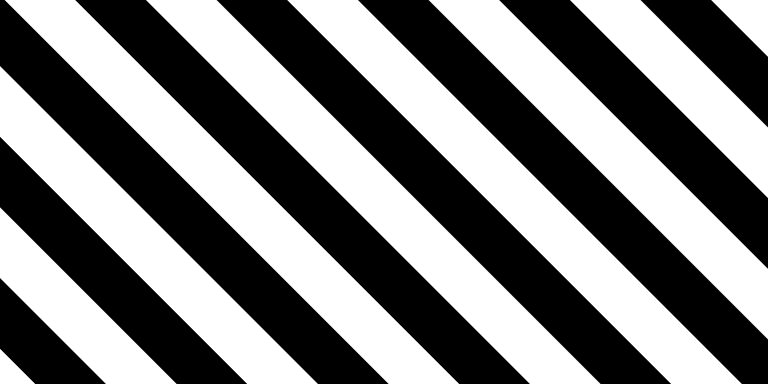
Reproduce this pattern procedurally as a Shadertoy shader.

```glsl
// Signed distance to the stripe edges, positive inside stripes centred on multiples of the period
float stripeDistance(float across, float period) {
    float fromCentre = abs(fract(across / period + 0.5) - 0.5) * period;
    return 0.25 * period - fromCentre;
}

void mainImage(out vec4 fragColor, in vec2 fragCoord) {
    vec2 uv = fragCoord / iResolution.y;
    float pixel = 1.0 / iResolution.y;

    // Equal bands falling at 45 degrees, a white one centred on the origin
    float across = dot(uv, vec2(sqrt(0.5)));
    float edge = stripeDistance(across, 0.368 * sqrt(0.5));

    // One pixel of edge smoothing
    float white = clamp(edge / pixel + 0.5, 0.0, 1.0);
    fragColor = vec4(vec3(white), 1.0);
}
```
